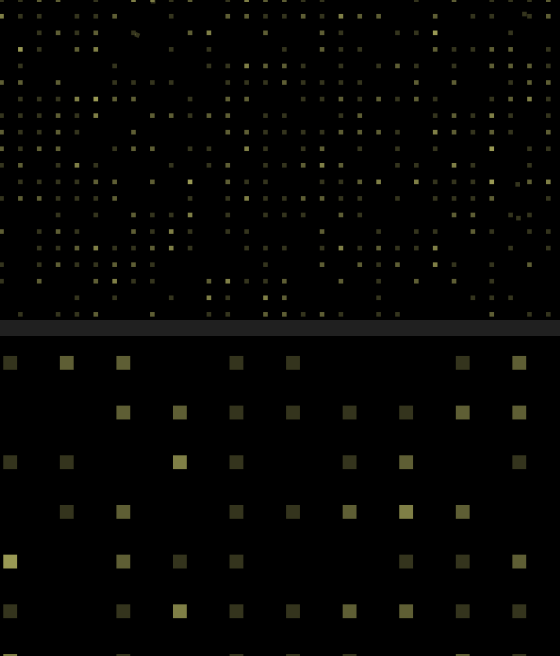
Top: the whole. Bottom: its middle third, enlarged.
Reproduce this pattern procedurally as a WebGL 2 fragment shader.

```glsl
#version 300 es
precision highp float;
// A sparse lattice of small olive squares on black, 30 columns by 20 rows.
// Each cell hashes to a number of stacked translucent squares, which sets
// its brightness; a few stray squares have drifted off the lattice.

uniform vec2 u_resolution;
out vec4 fragColor;

float hash(vec2 p) {
    return fract(sin(dot(p, vec2(127.1, 311.7))) * 43758.5453);
}

// Coverage of a square of the given half size, smoothed over one pixel
float square(vec2 p, float halfSize, float pixel) {
    vec2 edge = clamp((halfSize - abs(p)) / pixel + 0.5, 0.0, 1.0);
    return edge.x * edge.y;
}

// Opacity of several translucent layers laid over each other
float stackOpacity(float layers) {
    return 1.0 - pow(0.795, layers);
}

void main() {
    float pixel = 1.0 / u_resolution.y;
    vec2 uv = gl_FragCoord.xy * pixel;
    float aspect = u_resolution.x * pixel;
    float halfSize = 0.0072;

    // Lattice: pitch and first centre in units of the canvas height
    vec2 pitch = vec2(0.03367 * aspect, 0.05175);
    vec2 first = vec2(0.0027 * aspect, 0.0177);
    vec2 grid = (uv - first) / pitch;
    vec2 cell = floor(grid + 0.5);
    float chance = hash(cell + 3.0);
    float layers = step(0.39, chance) + step(0.73, chance)
                 + step(0.94, chance) + step(0.995, chance);
    float glow = stackOpacity(layers) * square((grid - cell) * pitch, halfSize, pixel);

    // Strays: single squares between the cells, the last one tilted
    for (int i = 0; i < 5; i++) {
        float seed = float(i);
        vec2 centre = vec2(hash(vec2(seed, 51.0)) * aspect, hash(vec2(seed, 87.0)));
        float tilt = i == 4 ? 0.4 : 0.0;
        mat2 turn = mat2(cos(tilt), sin(tilt), -sin(tilt), cos(tilt));
        float stray = stackOpacity(1.0) * square(turn * (uv - centre), halfSize, pixel);
        glow += (1.0 - glow) * stray;
    }

    fragColor = vec4(vec3(1.0, 1.0, 0.55) * glow, 1.0);
}
```
